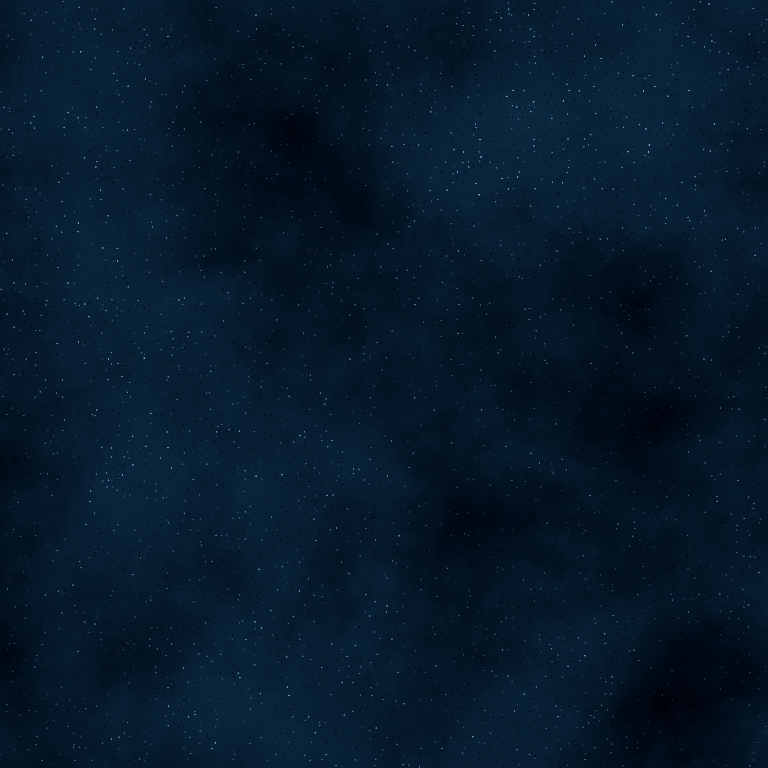
Give the GLSL for this texture, as a three.js fragment shader.

```glsl
// Dark blue night nebula: smoky clouds sprinkled with tiny pale stars and dark specks.
varying vec2 vUv;

const vec3 DEEP_BLUE = vec3(0.0, 0.04, 0.09);
const vec3 GLOW_BLUE = vec3(0.04, 0.15, 0.24);
const vec3 STAR_TINT = vec3(0.48, 0.62, 0.68);
const int OCTAVES = 7;
const float GAIN = 0.6;

// Sine-free hash of a lattice point, 0 to 1
float hash(vec2 p) {
  vec3 q = fract(vec3(p.xyx) * 0.1031);
  q += dot(q, q.yzx + 33.33);
  return fract((q.x + q.y) * q.z);
}

// Smoothly interpolated value noise
float valueNoise(vec2 p) {
  vec2 cell = floor(p);
  vec2 f = fract(p);
  vec2 w = f * f * (3.0 - 2.0 * f);
  float low = mix(hash(cell), hash(cell + vec2(1.0, 0.0)), w.x);
  float high = mix(hash(cell + vec2(0.0, 1.0)), hash(cell + vec2(1.0)), w.x);
  return mix(low, high, w.y);
}

// Fractal sum, each octave turned to hide the lattice
float cloudNoise(vec2 p) {
  mat2 turn = mat2(0.8, 0.6, -0.6, 0.8);
  float sum = 0.0;
  float total = 0.0;
  float weight = 1.0;
  for (int i = 0; i < OCTAVES; i++) {
    sum += weight * valueNoise(p);
    total += weight;
    weight *= GAIN;
    p = turn * p * 2.03 + vec2(17.3, 9.1);
  }
  return sum / total;
}

// Bends values above the knee to half their slope
float softenHighlights(float value, float knee) {
  return min(value, knee) + 0.5 * max(value - knee, 0.0);
}

// One soft round speck in a random share of the cells;
// fade is the exponent that makes faint specks more common
float specks(vec2 uv, float cells, float share, float radius, float fade, float seed) {
  vec2 p = uv * cells;
  vec2 id = floor(p) + seed;
  vec2 jitter = vec2(hash(id + 31.0), hash(id + 67.0));
  vec2 center = mix(vec2(0.2), vec2(0.8), jitter);
  float dist = length(fract(p) - center) / cells;
  float present = step(hash(id), share);
  float strength = pow(hash(id + 113.0), fade);
  return present * strength * (1.0 - smoothstep(radius * 0.4, radius, dist));
}

void main() {
  // Clouds, a little brighter toward the top
  float cloud = cloudNoise(vUv * 4.0 + vec2(41.4, 23.7));
  float light = 0.48 + 2.45 * (cloud - 0.49) + 0.35 * (vUv.y - 0.5);
  light = clamp(softenHighlights(light, 0.72), -0.35, 1.1);
  vec3 color = mix(DEEP_BLUE, GLOW_BLUE, light);

  // Dark specks
  float dust = specks(vUv, 140.0, 0.3, 0.0014, 0.6, 211.0);
  color *= 1.0 - 0.75 * dust;

  // Stars, dimmed where the cloud is dark
  float stars = specks(vUv, 140.0, 0.22, 0.0014, 1.9, 503.0);
  color += STAR_TINT * stars * (0.35 + 0.65 * max(light, 0.0));

  gl_FragColor = vec4(max(color, 0.0), 1.0);
}
```
